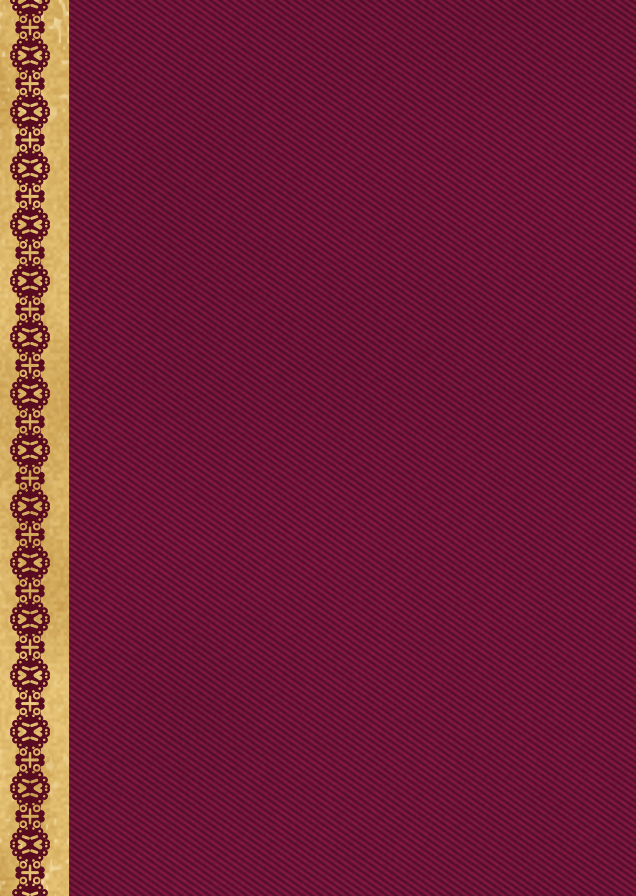
A Shadertoy shader for this background:

```glsl
// Burgundy cloth with fine diagonal ribs and a gold foil band on the left.
// A lace ribbon runs up the band: one mirrored cell of distance functions is
// repeated along y. Lengths are fractions of the canvas height.

const float BAND_WIDTH = 0.0771;
const float LACE_CENTER = 0.0335;
const float LACE_PERIOD = 0.0629;
const float LOBE_HEIGHT = 0.7494;   // height of one wide lobe
const float RIB_COUNT = 137.0;      // ribs per canvas height

const vec3 CLOTH_DARK = vec3(0.345, 0.055, 0.165);
const vec3 CLOTH_LIGHT = vec3(0.490, 0.095, 0.250);
const vec3 LACE_COLOR = vec3(0.350, 0.045, 0.125);
const vec3 GOLD_DARK = vec3(0.760, 0.580, 0.270);
const vec3 GOLD_LIGHT = vec3(0.930, 0.800, 0.500);
const vec3 GLINT = vec3(1.000, 0.940, 0.760);

float hash(vec2 p) {
    vec3 q = fract(vec3(p.xyx) * 0.1031);
    q += dot(q, q.yzx + 33.33);
    return fract((q.x + q.y) * q.z);
}

float noise(vec2 p) {
    vec2 cell = floor(p);
    vec2 f = fract(p);
    f = f * f * (3.0 - 2.0 * f);
    float low = mix(hash(cell), hash(cell + vec2(1.0, 0.0)), f.x);
    float high = mix(hash(cell + vec2(0.0, 1.0)), hash(cell + 1.0), f.x);
    return mix(low, high, f.y);
}

float disc(vec2 p, vec2 center, float radius) {
    return length(p - center) - radius;
}

float ring(vec2 p, vec2 center, float radius, float thickness) {
    return abs(length(p - center) - radius) - thickness;
}

float stroke(vec2 p, vec2 a, vec2 b, float radius) {
    vec2 ab = b - a;
    float t = clamp(dot(p - a, ab) / dot(ab, ab), 0.0, 1.0);
    return length(p - a - ab * t) - radius;
}

float coverage(float dist, float pixel) {
    return 1.0 - smoothstep(-0.6 * pixel, 0.6 * pixel, dist);
}

// Lace in folded cell units: the lobe lies at y = 0, the waist at y = 0.5.
float laceMask(vec2 p, float pixel) {
    // Solid body with beads along the scalloped rim
    float body = min(p.x - 0.19, disc(p, vec2(0.0), 0.29));
    float holes = 1.0;
    for (int i = 0; i < 4; i++) {
        float angle = 0.1 + 0.42 * float(i);
        vec2 bead = 0.29 * vec2(cos(angle), sin(angle));
        body = min(body, disc(p, bead, 0.065));
        holes = min(holes, disc(p, bead, 0.022));
    }
    body = min(body, disc(p, vec2(0.20, 0.45), 0.06));

    // Openings in the lobe: paired leaves and curls
    holes = min(holes, stroke(p, vec2(0.10, 0.0), vec2(0.18, 0.05), 0.038));
    holes = min(holes, stroke(p, vec2(0.03, 0.11), vec2(0.12, 0.14), 0.026));

    // Openings at the waist: cross bar, stem and curled ends
    holes = min(holes, stroke(p, vec2(0.0, 0.5), vec2(0.13, 0.5), 0.027));
    holes = min(holes, stroke(p, vec2(0.0, 0.38), vec2(0.0, 0.5), 0.023));
    holes = min(holes, ring(p, vec2(0.12, 0.36), 0.050, 0.018));
    return coverage(max(body, -holes), pixel);
}

vec3 clothColor(vec2 p) {
    float across = p.y + 0.70 * p.x;
    float along = p.x - 0.70 * p.y;
    float rib = 0.5 + 0.5 * cos(6.28318 * RIB_COUNT * across);
    float thread = noise(vec2(along * 330.0, across * RIB_COUNT * 2.0));
    float shade = 0.97 + 0.06 * noise(p * 5.0);
    vec3 color = mix(CLOTH_DARK, CLOTH_LIGHT, smoothstep(0.05, 0.95, rib));
    return color * shade * (0.95 + 0.10 * thread);
}

vec3 goldColor(vec2 p) {
    float sheen = noise(p * vec2(28.0, 9.0));
    float grain = noise(p * 260.0);
    vec3 color = mix(GOLD_DARK, GOLD_LIGHT, 0.6 * sheen + 0.4 * grain);
    // Sparse crinkled glints, strongest at both ends of the band
    float ends = smoothstep(0.25, 0.5, abs(p.y - 0.5));
    float crinkle = smoothstep(0.70, 0.95, noise(p * vec2(210.0, 130.0) + 17.0));
    return mix(color, GLINT, crinkle * (0.15 + 0.40 * ends));
}

void mainImage(out vec4 fragColor, in vec2 fragCoord) {
    vec2 p = fragCoord / iResolution.y;
    float pixel = 1.0 / iResolution.y;

    // Mirrored, repeated lace coordinates
    float row = fract((p.y - LOBE_HEIGHT) / LACE_PERIOD + 0.5) - 0.5;
    vec2 lace = vec2(abs(p.x - LACE_CENTER) / LACE_PERIOD, abs(row));
    float laceCover = laceMask(lace, pixel / LACE_PERIOD);

    // Layers from back to front
    vec3 band = mix(goldColor(p), LACE_COLOR, laceCover);
    vec3 color = mix(clothColor(p), band, coverage(p.x - BAND_WIDTH, pixel));
    fragColor = vec4(color, 1.0);
}
```
